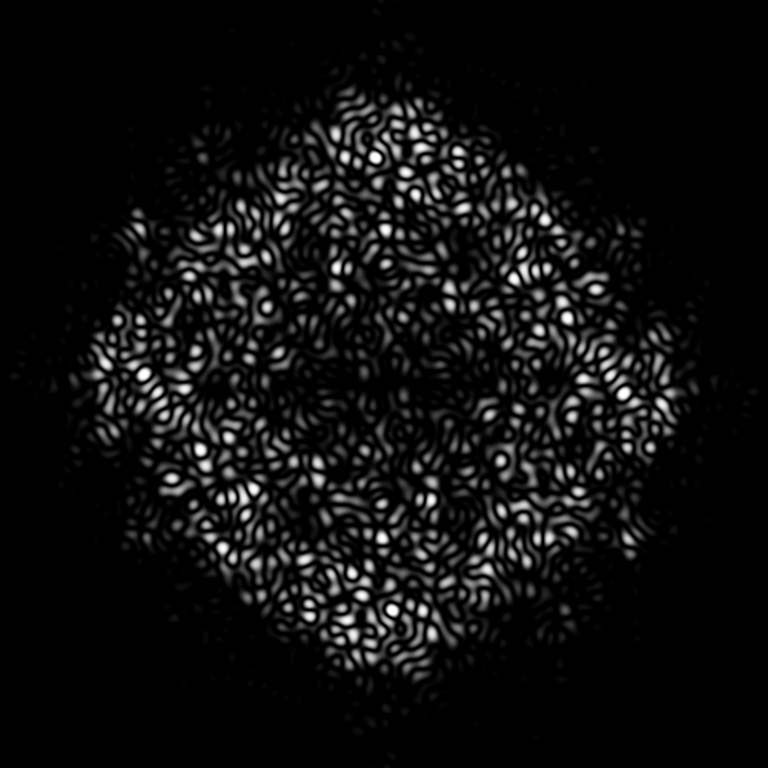
A Shadertoy shader for this background:

```glsl
#define WAVES 120
#define MAX_FREQUENCY 45.0
#define EXPOSURE 1.42
#define BAND_GAIN 0.16
#define RING_GAIN 0.115
#define RING_RADIUS 0.145
#define CORE_GAIN 0.042
#define HALO_GAIN 0.032
#define HOLE_RADIUS 0.215

const float PI = 3.14159;

// Bright patches: centre, size, gain; each also appears rotated by half a turn
const vec4 PATCHES[11] = vec4[11](
    vec4(-0.335, 0.010, 0.045, 0.15),
    vec4(-0.310, 0.190, 0.024, 0.24),
    vec4(-0.220, 0.145, 0.028, 0.14),
    vec4( 0.045, 0.250, 0.028, 0.12),
    vec4(-0.035, 0.345, 0.025, 0.12),
    vec4(-0.057, 0.148, 0.018, 0.28),
    vec4( 0.075, 0.132, 0.016, 0.28),
    vec4( 0.105, 0.113, 0.018, 0.32),
    vec4( 0.190, 0.230, 0.025, 0.10),
    vec4( 0.245, 0.150, 0.032, 0.10),
    vec4( 0.305, 0.192, 0.022, 0.09));

vec3 hash3(float n) {
    vec3 q = fract(vec3(n) * vec3(0.1031, 0.1030, 0.0973));
    q += dot(q, q.yzx + 33.33);
    return fract((q.xxy + q.yzz) * q.zyx);
}

float bell(vec2 d, float size) {
    return exp(-dot(d, d) / (size * size));
}

// Real interference field of random plane waves, even about the centre;
// directions are spread evenly with jitter, frequencies lean to the fine end
float speckleField(vec2 p) {
    float sum = 0.0;
    for (int i = 0; i < WAVES; i++) {
        vec3 h = hash3(float(i) * 7.31 + 5.7);
        float angle = PI * (float(i) + h.x) / float(WAVES);
        vec2 wave = MAX_FREQUENCY * pow(h.y, 0.36) * vec2(cos(angle), sin(angle));
        sum += (h.z < 0.5 ? -1.0 : 1.0) * cos(2.0 * PI * dot(wave, p));
    }
    return sum * sqrt(2.0 / float(WAVES));
}

// Broad band with a four-lobed rim, six dim holes and side notches
float outerBand(vec2 p, float r, float angle) {
    float rim = 0.345 + 0.035 * cos(4.0 * angle);
    float band = smoothstep(0.14, 0.19, r) * (1.0 - smoothstep(rim - 0.045, rim + 0.025, r));
    float sector = mod(angle + PI / 6.0, PI / 3.0) - PI / 6.0;
    vec2 folded = r * vec2(cos(sector), sin(sector));
    float hole = bell(folded - vec2(HOLE_RADIUS, 0.0), 0.038);
    float notch = bell(abs(p) - vec2(0.32, 0.125), 0.040);
    return band * (1.0 - 0.85 * hole) * (1.0 - 0.9 * notch);
}

// Faint outer scatter, axial streaks and two side columns
float halo(vec2 p, float r) {
    float fade = exp(-max(r - 0.32, 0.0) / 0.055);
    float axes = exp(-abs(p.x) / 0.025) + 0.5 * exp(-abs(p.y) / 0.05);
    float streak = axes * smoothstep(0.25, 0.36, r) * exp(-max(r - 0.36, 0.0) / 0.09);
    vec2 side = p.x < 0.0 ? p : -p;
    float column = bell((side - vec2(-0.225, 0.27)) * vec2(2.5, 1.0), 0.07);
    return smoothstep(0.18, 0.30, r) * fade + 0.8 * streak + column;
}

float envelope(vec2 p) {
    float r = length(p);
    float angle = atan(p.y, p.x + 1e-6);
    float ring = exp(-pow((r - RING_RADIUS) / 0.026, 2.0));
    float core = smoothstep(0.0, 0.05, r) * (1.0 - smoothstep(0.11, 0.16, r));
    float light = BAND_GAIN * outerBand(p, r, angle);
    light += RING_GAIN * ring * (0.8 - 0.2 * cos(6.0 * angle));
    light += CORE_GAIN * (0.4 + 0.6 * core) * (1.0 - smoothstep(0.13, 0.18, r));
    light += HALO_GAIN * halo(p, r);
    for (int i = 0; i < 11; i++) {
        vec4 spot = PATCHES[i];
        light += spot.w * (bell(p - spot.xy, spot.z) + bell(p + spot.xy, spot.z));
    }
    return light;
}

void mainImage(out vec4 fragColor, in vec2 fragCoord) {
    vec2 p = (fragCoord - 0.5 * iResolution.xy) / iResolution.y;
    float field = speckleField(p);
    float intensity = field * field * envelope(p);

    // Soft exposure keeps the brightest grains from clipping
    float tone = 1.0 - exp(-EXPOSURE * intensity);
    tone = max(tone - 0.02, 0.0) * 1.1;
    fragColor = vec4(tone * vec3(0.995, 1.0, 0.993), 1.0);
}
```
